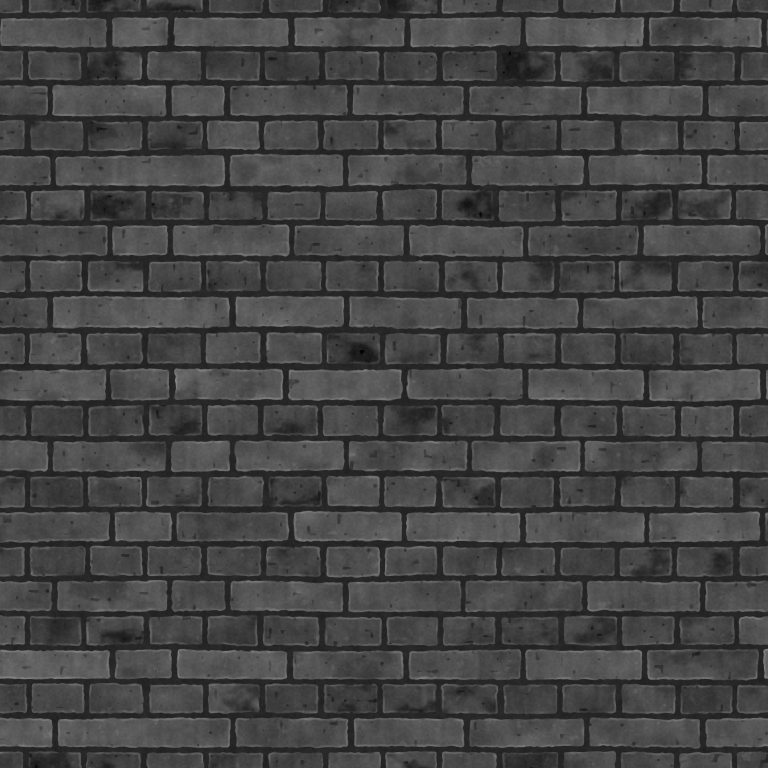
Write a three.js fragment shader that draws this texture.

```glsl
// Weathered charcoal brick wall: rows of short header bricks alternate with rows
// of long stretchers. Each brick is a rounded box with a noise-worn outline,
// then shaded with blotches, soot stains, pits and a pale chipped rim.

#define ROWS 22.0
#define UNITS 13.0          // header widths across the wall
#define JOINT 0.0036        // half the mortar width
#define CORNER 0.0035
#define EDGE_WEAR 0.0034
#define RIM 0.0024
#define SOFTNESS 0.0010
#define MORTAR_TONE 0.148
#define HEADER_TONE 0.275
#define STRETCHER_TONE 0.328
#define RIM_TONE 0.115

varying vec2 vUv;

float hash(vec2 p) {
  vec3 q = fract(p.xyx * 0.1031);
  q += dot(q, q.yzx + 33.33);
  return fract((q.x + q.y) * q.z);
}

float noise(vec2 p) {
  vec2 i = floor(p);
  vec2 f = fract(p);
  f = f * f * (3.0 - 2.0 * f);
  return mix(mix(hash(i), hash(i + vec2(1.0, 0.0)), f.x),
             mix(hash(i + vec2(0.0, 1.0)), hash(i + 1.0), f.x), f.y);
}

float fbm(vec2 p) {
  float sum = 0.0;
  float amp = 0.533;
  for (int i = 0; i < 4; i++) {
    sum += amp * noise(p);
    p = p * 2.03 + 17.1;
    amp *= 0.5;
  }
  return sum;
}

float roundedBox(vec2 p, vec2 halfSize, float r) {
  vec2 q = abs(p) - halfSize + r;
  return length(max(q, 0.0)) + min(max(q.x, q.y), 0.0) - r;
}

// Start of the row's first brick, its width and the width of the rest, in units
vec3 rowBricks(float row) {
  if (mod(row, 2.0) > 0.5) return vec3(0.46, 1.0, 1.0);
  float course = floor(row * 0.5);
  bool odd = mod(course, 2.0) > 0.5;
  if (course < 0.5 || (odd && course > 1.5)) return vec3(1.89, 1.0, 2.0);
  bool merged = course == 2.0 || course == 4.0 || course == 10.0;
  return merged ? vec3(0.89, 3.0, 2.0) : vec3(2.89, 1.0, 2.0);
}

void main() {
  vec2 p = vec2(vUv.x, 1.0 - vUv.y);

  // Rows, counted from the top, with gently uneven heights
  float y = (p.y - 0.0221 + 0.005 * cos(6.2832 * (p.y - 0.203))) * ROWS;
  y += 0.07 * (noise(p * vec2(9.0, 20.0)) - 0.5);
  float row = mod(floor(y), ROWS);
  bool header = mod(row, 2.0) > 0.5;

  // Brick within the row
  vec3 bricks = rowBricks(row);
  float sway = 0.13 * (noise(vec2(p.x * UNITS, row * 7.0)) - 0.5);
  float u = mod(p.x * UNITS - bricks.x + sway, UNITS);
  float index = u < bricks.y ? 0.0 : 1.0 + floor((u - bricks.y) / bricks.z);
  float width = index < 0.5 ? bricks.y : bricks.z;
  float left = index < 0.5 ? 0.0 : bricks.y + (index - 1.0) * bricks.z;
  vec2 id = vec2(index + 3.0, row + 5.0);
  vec2 local = vec2((u - left - 0.5 * width) / UNITS, (fract(y) - 0.5) / ROWS);
  vec2 halfSize = vec2(0.5 * width / UNITS, 0.5 / ROWS) - JOINT;

  // Worn outline
  float d = roundedBox(local, halfSize, CORNER);
  d += EDGE_WEAR * (0.55 * noise(p * 75.0) + 0.45 * noise(p * 210.0) - 0.5);
  float brickMask = 1.0 - smoothstep(-SOFTNESS, SOFTNESS, d);

  // Face: own tone, blotches, streaks and grain
  vec2 seed = 13.7 * vec2(hash(id), hash(id + 41.0));
  float grain = noise(p * 390.0) - 0.5;
  float tone = header ? HEADER_TONE : STRETCHER_TONE;
  tone += 0.055 * (hash(id + 7.0) - 0.5);
  tone += 0.15 * (fbm(p * vec2(28.0, 36.0) + seed) - 0.5);
  tone += 0.035 * (noise(p * vec2(150.0, 24.0) + seed) - 0.5);
  tone += 0.035 * grain;

  // Soot gathers in patches, mostly on headers; pits and pale flecks are sparse
  float soot = smoothstep(0.46, 0.72, fbm(p * vec2(24.0, 30.0) + seed.yx + 60.0));
  tone -= soot * (header ? 0.14 : 0.07) * smoothstep(0.25, 0.9, hash(id + 19.0));
  tone -= 0.10 * smoothstep(0.86, 0.97, noise(p * 125.0 + seed));
  tone += 0.05 * smoothstep(0.70, 0.85, fbm(p * 85.0 + seed));

  // Pale chipped rim, broken up along its length
  float rim = smoothstep(-RIM * 1.7, -RIM * 0.5, d);
  tone += RIM_TONE * rim * smoothstep(0.22, 0.75, fbm(p * 60.0 + 31.0));

  float mortar = MORTAR_TONE + 0.05 * (fbm(p * 95.0) - 0.5) + 0.025 * grain;
  gl_FragColor = vec4(vec3(mix(mortar, tone, brickMask)), 1.0);
}
```
